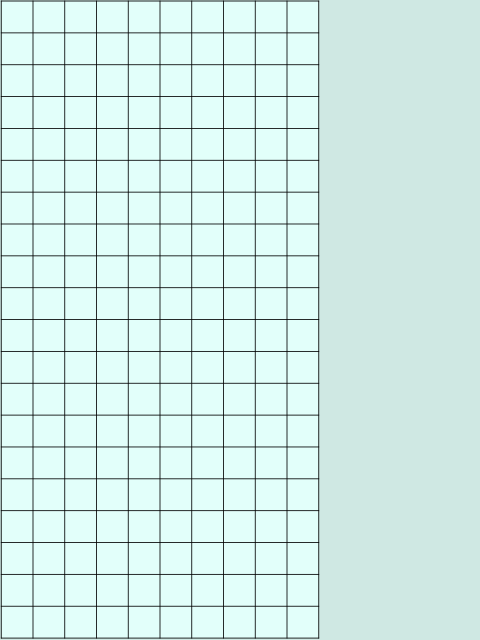
Reproduce this pattern procedurally as a WebGL 1 fragment shader.

```glsl
precision highp float;
// Draws a pale mint panel ruled by a thin black 10 by 20 grid, beside a plain grey-green margin.

uniform vec2 u_resolution;

// Lengths are fractions of the canvas height.
const vec2 GRID_ORIGIN = vec2(0.00195, 0.0030);
const vec2 CELL_SIZE = vec2(0.04961, 0.04977);
const vec2 CELL_COUNT = vec2(10.0, 20.0);
const float LINE_WIDTH = 0.0013;

const vec3 MARGIN_COLOR = vec3(0.81, 0.91, 0.89);
const vec3 PANEL_COLOR = vec3(0.885, 1.0, 0.98);
const vec3 LINE_COLOR = vec3(0.0);

// Share of a pixel covered by a band of the given width, per axis.
vec2 bandCoverage(vec2 dist, float width, float pixel) {
  return clamp((0.5 * (width + pixel) - dist) / pixel, 0.0, min(1.0, width / pixel));
}

// Antialiased mask of the rectangle holding all the cells.
float panelMask(vec2 p, float pixel) {
  vec2 halfSize = 0.5 * CELL_SIZE * CELL_COUNT;
  vec2 inset = halfSize - abs(p - halfSize);
  vec2 mask = clamp(inset / pixel + 0.5, 0.0, 1.0);
  return mask.x * mask.y;
}

// Mask of the ruled lines, trimmed to the outer border.
float gridMask(vec2 p, float pixel) {
  vec2 nearest = clamp(floor(p / CELL_SIZE + 0.5), vec2(0.0), CELL_COUNT);
  vec2 lines = bandCoverage(abs(p - nearest * CELL_SIZE), LINE_WIDTH, pixel);
  vec2 halfSize = 0.5 * CELL_SIZE * CELL_COUNT;
  vec2 inset = halfSize + 0.5 * LINE_WIDTH - abs(p - halfSize);
  vec2 extent = clamp(inset / pixel + 0.5, 0.0, 1.0);
  float vertical = lines.x * extent.y;
  float horizontal = lines.y * extent.x;
  return vertical + horizontal - vertical * horizontal;
}

void main() {
  float pixel = 1.0 / u_resolution.y;
  vec2 p = gl_FragCoord.xy * pixel - GRID_ORIGIN;

  vec3 color = mix(MARGIN_COLOR, PANEL_COLOR, panelMask(p, pixel));
  color = mix(color, LINE_COLOR, gridMask(p, pixel));
  gl_FragColor = vec4(color, 1.0);
}
```
